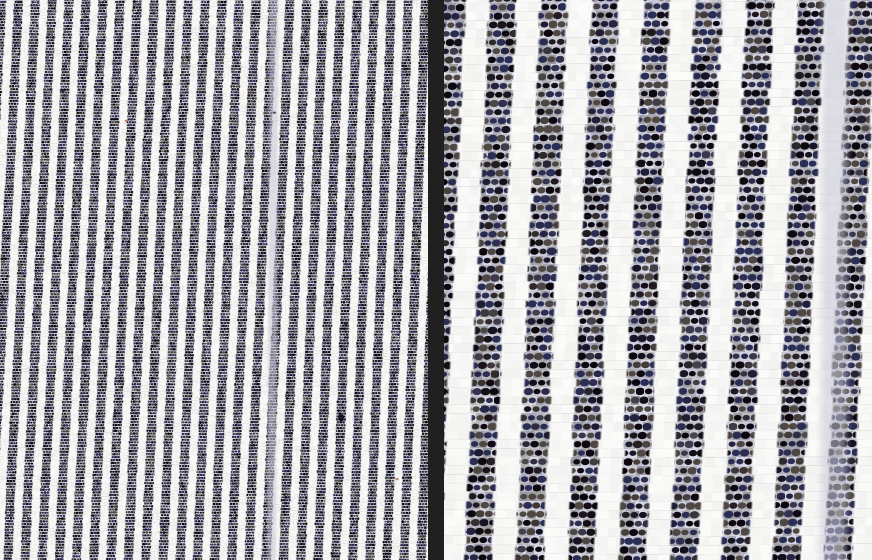
Left, the full canvas; right, a detail of the centre.
Give the GLSL for this texture, as a Shadertoy shader.

```glsl
const vec3 WHITE = vec3(0.985, 0.985, 0.98);
const vec3 GAP = vec3(0.73, 0.73, 0.77);
const vec3 NAVY = vec3(0.17, 0.18, 0.33);
const vec3 BROWN = vec3(0.31, 0.28, 0.26);
const vec3 BLACK = vec3(0.05, 0.03, 0.06);
const vec3 HAZE = vec3(0.78, 0.78, 0.84);
const vec3 RUST = vec3(0.62, 0.33, 0.16);

const float STRIPES = 25.1;
const float ROWS = 192.0;
const float THREADS = 6.0;      // threads per stripe period
const float HALF_WIDTH = 0.262; // dark half width, in periods

float hash(vec2 p) {
    vec3 q = fract(p.xyx * vec3(0.1031, 0.1030, 0.0973));
    q += dot(q, q.yzx + 33.33);
    return fract((q.x + q.y) * q.z);
}

float noise(vec2 p) {
    vec2 i = floor(p), f = fract(p);
    f = f * f * (3.0 - 2.0 * f);
    return mix(mix(hash(i), hash(i + vec2(1, 0)), f.x),
               mix(hash(i + vec2(0, 1)), hash(i + vec2(1, 1)), f.x), f.y);
}

// 1 inside distance d < r, softened by s
float inside(float d, float r, float s) {
    return 1.0 - smoothstep(r - s, r + s, d);
}

// Stripe coordinate: integers lie on the stripe centres, which lean right
float stripePhase(vec2 uv) {
    float lean = mix(0.066, 0.050, uv.x);
    float wobble = 0.0022 * (noise(uv * vec2(5.0, 7.0)) - 0.5);
    return (uv.x - 0.619 - lean * (uv.y - 0.667) + wobble) * STRIPES;
}

// Brick-laid dark floats over pale gaps
vec3 darkWeave(vec2 thread, float soft) {
    thread.x += 0.5 * mod(floor(thread.y), 2.0);
    vec2 id = floor(thread);
    vec2 q = fract(thread) - 0.5;
    float radius = 0.30 + 0.13 * hash(id + 71.0);
    float ink = inside(length(q * vec2(0.75, 1.0)), radius, soft);
    vec3 yarn = mix(NAVY, BROWN, smoothstep(0.35, 0.75, hash(id + 17.0)));
    yarn = mix(yarn, BLACK, smoothstep(0.3, 0.9, hash(id + 43.0)));
    vec3 gap = GAP * (0.82 + 0.36 * hash(id + 5.0));
    gap.b += 0.08 * (hash(id + 9.0) - 0.5);
    return mix(gap, yarn, ink);
}

// Pale cloth with faint thread shadows
vec3 paleWeave(vec2 thread, float soft) {
    vec2 q = abs(fract(thread) - 0.5);
    float groove = smoothstep(0.5 - soft, 0.5, max(q.x * 0.9, q.y));
    float wear = noise(thread * vec2(0.3, 0.8));
    return WHITE - 0.09 * groove * wear - 0.035 * hash(floor(thread));
}

// Small scattered lint specks
vec3 addSpecks(vec3 col, vec2 p, float width, float px) {
    for (int i = 0; i < 9; i++) {
        float k = float(i);
        vec2 c = vec2(hash(vec2(k, 3.0)) * width, hash(vec2(k, 11.0)));
        float r = mix(0.0012, 0.0032, hash(vec2(k, 23.0)));
        float spot = inside(length((p - c) * vec2(0.7, 1.0)), r, px);
        col = mix(col, mix(RUST, BLACK, step(0.65, hash(vec2(k, 31.0)))), 0.8 * spot);
    }
    return col;
}

void mainImage(out vec4 fragColor, in vec2 fragCoord) {
    vec2 uv = fragCoord / iResolution.xy;
    float width = iResolution.x / iResolution.y;
    vec2 p = uv * vec2(width, 1.0);
    float px = 1.0 / iResolution.y;

    // Stripes with edges that jog from row to row
    float phase = stripePhase(uv);
    vec2 thread = vec2(phase * THREADS, uv.y * ROWS + 0.5 * noise(uv * 6.0));
    float d = abs(fract(phase + 0.5) - 0.5);
    float jog = 0.06 * (hash(vec2(floor(thread.y), floor(phase + 0.5))) - 0.5);
    float stripe = inside(d, HALF_WIDTH + jog, 0.02 + 0.5 * STRIPES / iResolution.x);

    float soft = clamp(0.5 * ROWS * px, 0.07, 0.20);
    vec3 col = mix(paleWeave(thread, soft), darkWeave(thread, soft), stripe);

    // Hazy vertical streak
    float streakX = 0.638 + 0.008 * (noise(vec2(2.0, uv.y * 4.0)) - 0.5);
    float haze = inside(abs(uv.x - streakX), 0.010, 0.005);
    col = mix(col, HAZE, 0.55 * haze);

    // Specks and one dark snag
    col = addSpecks(col, p, width, px);
    vec2 snag = (p - vec2(0.797 * width, 0.254)) * vec2(1.4, 1.0);
    col = mix(col, BLACK, 0.9 * inside(length(snag), 0.007, 0.002));

    fragColor = vec4(clamp(col, 0.0, 1.0), 1.0);
}
```
